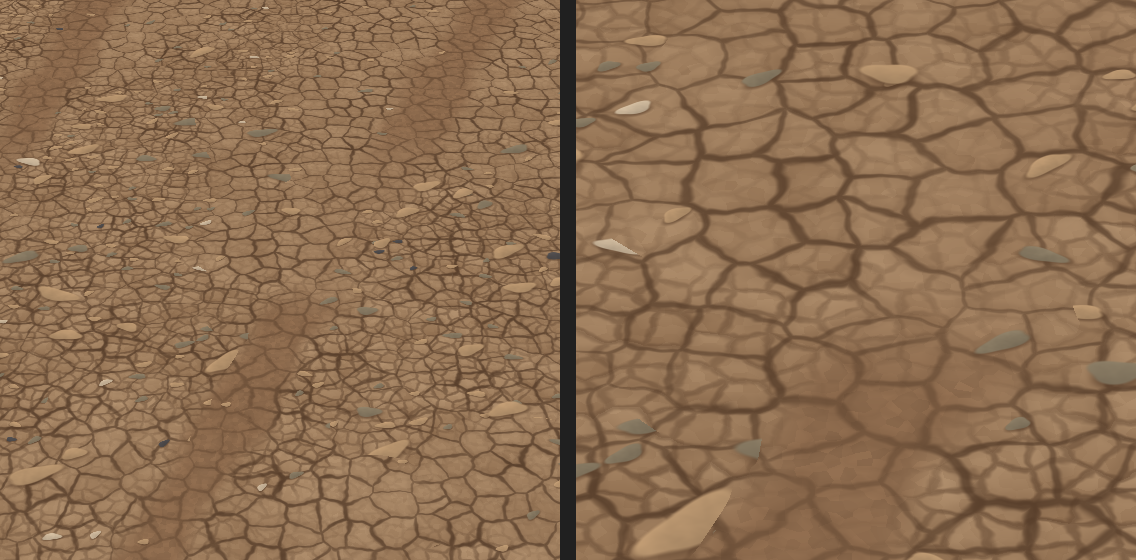
Left, the full canvas; right, a detail of the centre.
Give the GLSL for this texture, as a Shadertoy shader.

```glsl
const vec3 SOIL_DARK = vec3(0.560, 0.430, 0.310);
const vec3 SOIL_LIGHT = vec3(0.705, 0.575, 0.440);
const vec3 MUD = vec3(0.535, 0.400, 0.288);
const vec3 CRACK = vec3(0.355, 0.250, 0.170);
const vec3 STONE_TAN = vec3(0.740, 0.600, 0.445);
const vec3 STONE_GREY = vec3(0.535, 0.485, 0.395);
const vec3 STONE_PALE = vec3(0.820, 0.740, 0.630);
const vec3 STONE_SLATE = vec3(0.300, 0.295, 0.305);

vec2 hash2(vec2 p) {
    vec3 q = fract(p.xyx * vec3(0.1031, 0.1030, 0.0973));
    q += dot(q, q.yzx + 33.33);
    return fract((q.xx + q.yz) * q.zy);
}

mat2 rotation(float angle) {
    float c = cos(angle), s = sin(angle);
    return mat2(c, -s, s, c);
}

// Layered sines, roughly -1 to 1
float waves(vec2 p) {
    float sum = 0.0, amplitude = 0.55;
    for (int i = 0; i < 4; i++) {
        sum += amplitude * sin(p.x + 1.4 * sin(p.y * 0.9)) * cos(p.y + 1.1 * sin(p.x * 0.7));
        p = rotation(1.1) * p * 1.85 + 3.7;
        amplitude *= 0.6;
    }
    return sum;
}

// Cellular noise: x = distance to border, y = random id, z = height above centre
vec3 cells(vec2 p) {
    vec2 base = floor(p), f = p - base;
    vec2 nearest = vec2(8.0), home = vec2(0.0);
    for (int y = -1; y <= 1; y++)
    for (int x = -1; x <= 1; x++) {
        vec2 g = vec2(x, y);
        vec2 r = g + 0.08 + 0.84 * hash2(base + g) - f;
        if (dot(r, r) < dot(nearest, nearest)) { nearest = r; home = g; }
    }
    float border = 8.0;
    for (int y = -2; y <= 2; y++)
    for (int x = -2; x <= 2; x++) {
        vec2 g = home + vec2(x, y);
        vec2 r = g + 0.08 + 0.84 * hash2(base + g) - f;
        vec2 d = r - nearest;
        if (dot(d, d) > 0.0001) border = min(border, dot(0.5 * (r + nearest), normalize(d)));
    }
    return vec3(border, hash2(base + home + 71.0).x, -nearest.y);
}

float gap(float border, float width) {
    return 1.0 - smoothstep(width * 0.2, width, border);
}

vec2 warp(vec2 p, float amount) {
    return p + amount * vec2(waves(p * 1.6), waves(p.yx * 1.6 + 5.0));
}

// Diagonal strip of smooth mud
float strip(vec2 uv, float start, float width) {
    float offset = uv.x - start - 0.62 * uv.y + 0.025 * waves(uv * 16.0);
    return 1.0 - smoothstep(width * 0.4, width, abs(offset));
}

vec3 stoneColor(float pick) {
    vec3 color = mix(STONE_TAN, STONE_GREY, step(0.55, pick));
    color = mix(color, STONE_PALE, step(0.91, pick));
    return mix(color, STONE_SLATE, step(0.96, pick));
}

// Scattered tilted stones with a soft shadow below
vec3 addStones(vec3 ground, vec2 p, float density, float seed) {
    vec2 base = floor(p);
    for (int y = -1; y <= 1; y++)
    for (int x = -1; x <= 1; x++) {
        vec2 id = base + vec2(x, y);
        vec2 place = hash2(id + seed), look = hash2(id + seed + 37.0);
        vec2 kind = hash2(id + seed + 91.0);
        if (kind.x > density) continue;
        vec2 size = mix(vec2(0.16, 0.10), vec2(0.38, 0.15), look.x * look.x);
        mat2 tilt = rotation(mix(-0.45, 0.9, look.y));
        vec2 q = p - id - 0.15 - 0.7 * place;
        vec2 local = tilt * q / size;
        float bend = 0.13 * sin(3.0 * atan(local.y, local.x) + 40.0 * place.x);
        float body = 1.0 - smoothstep(0.84, 1.06, length(local) + bend);
        float shade = 1.0 - smoothstep(0.7, 1.3, length(tilt * (q + vec2(-0.01, 0.035)) / size) + bend);
        vec3 color = stoneColor(kind.y) * (0.97 + 0.07 * local.y + 0.05 * waves(p * 9.0));
        ground = mix(ground, CRACK, 0.6 * shade);
        ground = mix(ground, color, 0.93 * body);
    }
    return ground;
}

void mainImage(out vec4 fragColor, in vec2 fragCoord) {
    vec2 uv = fragCoord / iResolution.xy;
    float depth = 1.0 / (2.2 - uv.y);
    vec2 ground = vec2((uv.x - 0.5) * depth, 2.9 * depth);

    // Regions
    float patches = waves(uv * vec2(6.0, 9.0) + 2.0);
    float middle = 1.0 - smoothstep(0.05, 0.32, abs(uv.y - 0.43 + 0.15 * (uv.x - 0.5)));
    float rubble = smoothstep(-0.15, 0.55, patches * 0.7 + 0.55 * middle - 0.25 * uv.x + 0.1);
    float mud = max(strip(uv, 0.26, 0.08), strip(uv, -0.44, 0.07));
    mud *= 1.0 - 0.75 * smoothstep(0.42, 0.5, uv.y) * (1.0 - smoothstep(0.68, 0.78, uv.y));

    // Plates, crumbs and grain
    vec2 plateSpace = warp(ground * 36.0, 0.17);
    vec3 plate = cells(plateSpace);
    vec3 crumb = cells(warp(ground * 70.0 + 9.0, 0.2));
    vec3 grain = cells(ground * vec2(210.0, 190.0));
    float wear = 0.5 + 0.5 * waves(ground * 31.0);

    float tone = 0.50 + 0.26 * (plate.y - 0.5) + 0.18 * waves(ground * 22.0 + 4.0);
    tone += 0.34 * (crumb.y - 0.5) * (0.35 + 0.65 * rubble) + 0.24 * (grain.y - 0.5);
    tone += 0.16 * plate.z + 0.22 * crumb.z * rubble + 0.12 * (0.5 - uv.y);
    vec3 color = mix(SOIL_DARK, SOIL_LIGHT, tone);
    color = mix(color, MUD * (0.96 + 0.10 * grain.y), 0.85 * mud);

    // Cracks
    float plateGap = gap(plate.x, 0.035 + 0.10 * wear) * (0.35 + 0.55 * wear);
    float crumbGap = gap(crumb.x, 0.17) * (0.12 + 0.48 * rubble) * (0.5 + 0.5 * wear);
    color = mix(color, CRACK, 0.10 * gap(plate.x, 0.26));
    color = mix(color, CRACK, crumbGap * (1.0 - 0.85 * mud));
    color = mix(color, CRACK * 0.93, plateGap * (1.0 - 0.45 * mud));

    // Stones
    float bare = 1.0 - 0.8 * mud;
    color = addStones(color, ground * 34.0, (0.08 + 0.34 * rubble) * bare, 13.0);
    color = addStones(color, ground * 15.0, (0.05 + 0.30 * rubble) * bare, 57.0);
    fragColor = vec4(color, 1.0);
}
```
